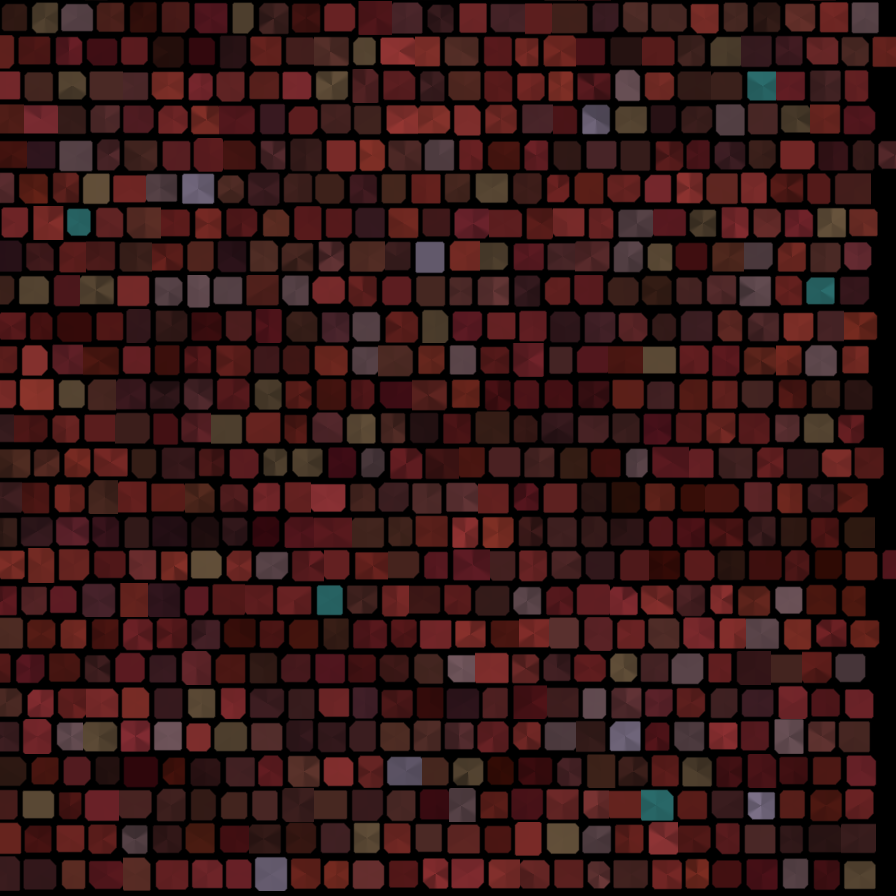
Write a WebGL 1 fragment shader that draws this pattern.

```glsl
precision highp float;
// Wall of small dark red blocks on black, 26 rows of about 27 blocks.
// Jittered boundaries split each row; every block is a box with cut corners,
// a hashed colour that drifts along its row, and fan-shaped facet shading.

uniform vec2 u_resolution;

const vec2 PITCH = vec2(0.0366, 0.0382);   // size of one cell
const float FLOOR_GAP = 0.006;             // black strip at the bottom
const float LAST_COLUMN = 25.0;            // blocks beyond it are rare strays
const float STRAY_CHANCE = 0.2;
const float ROW_START = 0.7;               // shift of the rows, in cells
const float ROW_SHIFT = 0.22;
const float EDGE_JITTER = 0.11;
const float JOIN_CHANCE = 0.12;            // neighbours without a gap
const float FACETS = 6.0;
const float FACET_DEPTH = 0.5;

const vec3 RED_DARK = vec3(0.18, 0.03, 0.03);
const vec3 RED_LIGHT = vec3(0.52, 0.19, 0.175);
const vec3 BROWN_DARK = vec3(0.12, 0.055, 0.05);
const vec3 BROWN_LIGHT = vec3(0.35, 0.19, 0.175);
const vec3 OLIVE = vec3(0.36, 0.29, 0.21);
const vec3 MAUVE = vec3(0.38, 0.29, 0.31);
const vec3 LILAC = vec3(0.43, 0.39, 0.47);
const vec3 TEAL = vec3(0.15, 0.38, 0.38);

float hash(vec2 p, float seed) {
  vec3 q = fract(vec3(p.xyx + seed * 7.31) * vec3(0.1031, 0.1030, 0.0973));
  q += dot(q, q.yzx + 33.33);
  return fract((q.x + q.y) * q.z);
}

// Smooth drift along one row
float rowNoise(float x, float row, float seed) {
  float i = floor(x);
  float f = smoothstep(0.0, 1.0, x - i);
  return mix(hash(vec2(i, row), seed), hash(vec2(i + 1.0, row), seed), f);
}

// Position of the boundary to the left of a block
float boundary(float column, float row) {
  return column + EDGE_JITTER * (2.0 * hash(vec2(column, row), 1.0) - 1.0);
}

// Half the black gap at a boundary; negative where blocks join
float halfGap(float column, float row) {
  float h = hash(vec2(column, row), 2.0);
  return h < JOIN_CHANCE ? -0.08 : 0.045 + 0.045 * h;
}

// Box with a separately sized cut at each corner
float blockDistance(vec2 p, vec2 halfSize, vec2 id) {
  vec2 d = abs(p) - halfSize;
  float corner = hash(id, 3.0 + step(0.0, p.x) + 2.0 * step(0.0, p.y));
  float cut = mix(0.03, 0.2, corner * corner);
  return max(max(d.x, d.y), (d.x + d.y + cut) * 0.7071);
}

// Brightness that turns around the block centre
float facetShade(vec2 p, vec2 id) {
  float turn = (atan(p.y, p.x + 0.0001) / 6.2831853 + 0.5) * FACETS;
  float k = floor(turn);
  float a = hash(id, 20.0 + mod(k, FACETS));
  float b = hash(id, 20.0 + mod(k + 1.0, FACETS));
  float depth = FACET_DEPTH * pow(hash(id, 8.0), 1.6);
  return 1.0 + depth * (mix(a, b, smoothstep(0.3, 0.7, turn - k)) - 0.5);
}

vec3 blockColour(vec2 id) {
  float run = rowNoise(id.x * 0.23, id.y, 9.0);
  float tone = clamp(0.5 * run + 0.62 * hash(id, 10.0) - 0.06, 0.0, 1.0);
  float muted = 0.65 * hash(id, 11.0) + 0.35 * rowNoise(id.x * 0.17, id.y, 12.0);
  vec3 red = mix(RED_DARK, RED_LIGHT, tone);
  vec3 brown = mix(BROWN_DARK, BROWN_LIGHT, tone);
  vec3 colour = mix(red, brown, smoothstep(0.48, 0.66, muted));

  // Lean towards plum or rust
  float lean = hash(id, 13.0) - 0.5;
  colour += vec3(0.0, 0.02, -0.035) * lean;
  colour.b += 0.025 * rowNoise(id.x * 0.2, id.y, 14.0) - 0.008;

  // Rare stones of other colours
  float kind = hash(id, 15.0);
  vec3 stone = mix(OLIVE, MAUVE, step(0.5, hash(id, 16.0)));
  colour = mix(colour, stone * (0.65 + 0.45 * tone), step(0.89, kind));
  colour = mix(colour, LILAC * (0.7 + 0.4 * tone), step(0.98, kind));
  return mix(colour, TEAL, step(0.996, kind));
}

void main() {
  vec2 uv = gl_FragCoord.xy / u_resolution;
  vec2 cell = (uv - vec2(0.0, FLOOR_GAP)) / PITCH;
  vec2 pixel = 1.0 / (u_resolution * PITCH);
  float row = floor(cell.y);
  cell.x -= ROW_START + ROW_SHIFT * (2.0 * hash(vec2(row, 3.0), 17.0) - 1.0);

  // Find the block between its jittered boundaries
  float column = floor(cell.x);
  if (cell.x < boundary(column, row)) column -= 1.0;
  else if (cell.x > boundary(column + 1.0, row)) column += 1.0;
  vec2 id = vec2(column, row);
  float left = boundary(column, row) + halfGap(column, row);
  float right = boundary(column + 1.0, row) - halfGap(column + 1.0, row);

  // Uneven height, now and then reaching into the gap
  float halfHeight = mix(0.39, 0.455, hash(id, 18.0));
  halfHeight += 0.08 * step(0.95, hash(id, 19.0));
  float lift = 0.05 * (hash(id, 30.0) - 0.5) + 0.06 * (hash(vec2(row, 5.0), 31.0) - 0.5);
  vec2 p = vec2(cell.x - 0.5 * (left + right), cell.y - row - 0.5 - lift);

  float dist = blockDistance(p, vec2(0.5 * (right - left), halfHeight), id);
  float soft = max(pixel.x, pixel.y);
  float cover = 1.0 - smoothstep(-soft, soft, dist);
  float stray = step(hash(vec2(row, 7.0), 32.0), STRAY_CHANCE);
  cover *= column > LAST_COLUMN ? stray : 1.0;
  cover *= step(0.0, row);

  gl_FragColor = vec4(blockColour(id) * facetShade(p, id) * cover, 1.0);
}
```
